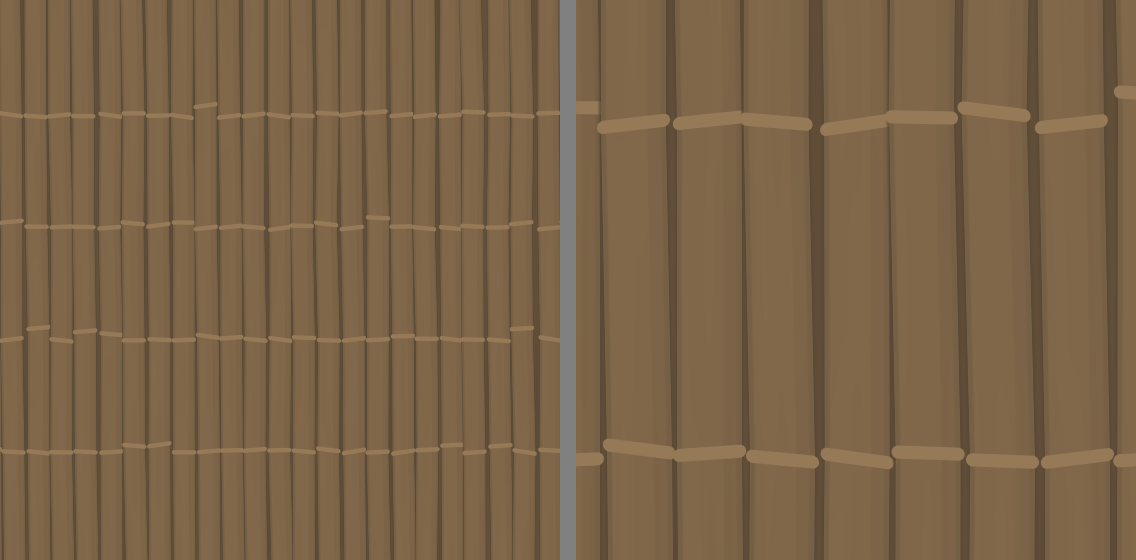
Left: the whole. Right: its middle third, enlarged.
Reproduce this texture procedurally as a Shadertoy shader.

```glsl
const float STALKS = 23.0;
const int ROWS = 4;
const float ROW_STEP = 0.2;         // spacing of the joints, canvas units
const float ROW_SHIFT = -0.006;
const float HALF_WIDTH = 0.445;     // in stalk pitches
const float SWAY = 0.11;            // sideways jitter, in stalk pitches
const float LEAN = 0.14;            // common drift from bottom to top
const float JOINT_HALF_LENGTH = 0.41;
const float JOINT_RADIUS = 0.0039;  // canvas units
const float JOINT_TILT = 0.003;
const vec3 BODY = vec3(0.505, 0.405, 0.290);
const vec3 SHADE = vec3(0.452, 0.368, 0.268);
const vec3 GAP = vec3(0.370, 0.300, 0.220);
const vec3 JOINT = vec3(0.590, 0.480, 0.340);

float hash(vec2 p) {
    vec3 q = fract(vec3(p.xyx) * 0.1031);
    q += dot(q, q.yzx + 33.33);
    return fract((q.x + q.y) * q.z);
}

float signedHash(vec2 p) {
    return 2.0 * hash(p) - 1.0;
}

float noise(vec2 p) {
    vec2 cell = floor(p), f = fract(p);
    f = f * f * (3.0 - 2.0 * f);
    return mix(mix(hash(cell), hash(cell + vec2(1, 0)), f.x),
               mix(hash(cell + vec2(0, 1)), hash(cell + vec2(1, 1)), f.x), f.y);
}

// Joint centre: x in stalk pitches, y in canvas units
vec2 jointCentre(float stalk, float row) {
    vec2 id = vec2(mod(stalk, STALKS) + 3.0, row + 41.0);
    float y = row * ROW_STEP + ROW_SHIFT;
    float h = signedHash(id + 17.0);
    float slip = 0.004 * h + 0.022 * pow(h, 7.0);
    float sway = 0.65 * signedHash(vec2(id.x, 7.0)) + 0.5 * signedHash(id);
    return vec2(stalk + 0.5 + SWAY * sway + LEAN * (0.45 - y), y + slip);
}

// Straight segments between joints give the stalk its bends
float stalkAxis(float stalk, float y) {
    vec2 low = jointCentre(stalk, 0.0);
    float x = low.x;
    for (int row = 1; row <= ROWS + 1; row++) {
        vec2 high = jointCentre(stalk, float(row));
        if (y >= low.y) x = mix(low.x, high.x, min((y - low.y) / (high.y - low.y), 1.0));
        low = high;
    }
    return x;
}

float jointDistance(vec2 uv, float stalk) {
    float nearest = 1.0;
    for (int row = 1; row <= ROWS; row++) {
        vec2 p = uv - jointCentre(stalk, float(row)) * vec2(1.0 / STALKS, 1.0);
        float halfLength = JOINT_HALF_LENGTH / STALKS;
        p.y -= JOINT_TILT * signedHash(vec2(stalk + 9.0, float(row) + 71.0)) * p.x / halfLength;
        p.x -= clamp(p.x, -halfLength, halfLength);
        nearest = min(nearest, length(p));
    }
    return nearest - JOINT_RADIUS;
}

void mainImage(out vec4 fragColor, in vec2 fragCoord) {
    vec2 uv = fragCoord / iResolution.xy;
    float pixel = 1.0 / min(iResolution.x, iResolution.y);
    float soft = pixel * STALKS;
    float here = floor(uv.x * STALKS);
    vec3 color = GAP * (0.97 + 0.08 * noise(uv * vec2(STALKS, 4.0)));

    // Neighbours painted from left to right
    for (int k = -1; k <= 1; k++) {
        float stalk = here + float(k);
        float x = uv.x * STALKS - stalkAxis(stalk, uv.y);
        float edge = abs(x) - HALF_WIDTH;

        // Contact shadow
        color = mix(color, GAP * 0.93, 0.75 * (1.0 - smoothstep(0.0, 0.06, edge)));

        // Flat tone bands along the stalk
        float leftBand = 1.0 - smoothstep(-0.015, 0.015 + soft, x + HALF_WIDTH - 0.06);
        float rightBand = smoothstep(-0.02, 0.02 + soft, x - HALF_WIDTH + 0.08);
        float sideTone = smoothstep(0.17, 0.21, x);
        float wear = noise(vec2(x * 5.0 + stalk * 13.0, uv.y * 6.0));
        vec3 tone = BODY * (0.99 + 0.025 * wear) * (1.0 - 0.035 * sideTone);
        tone = mix(tone, SHADE, max(0.9 * leftBand, 0.75 * rightBand));
        color = mix(color, tone, 1.0 - smoothstep(-0.5 * soft, 0.5 * soft, edge));

        // Pale joints
        float joint = jointDistance(uv, stalk);
        color = mix(color, JOINT, 1.0 - smoothstep(-0.7 * pixel, 0.7 * pixel, joint));
    }
    fragColor = vec4(color, 1.0);
}
```
